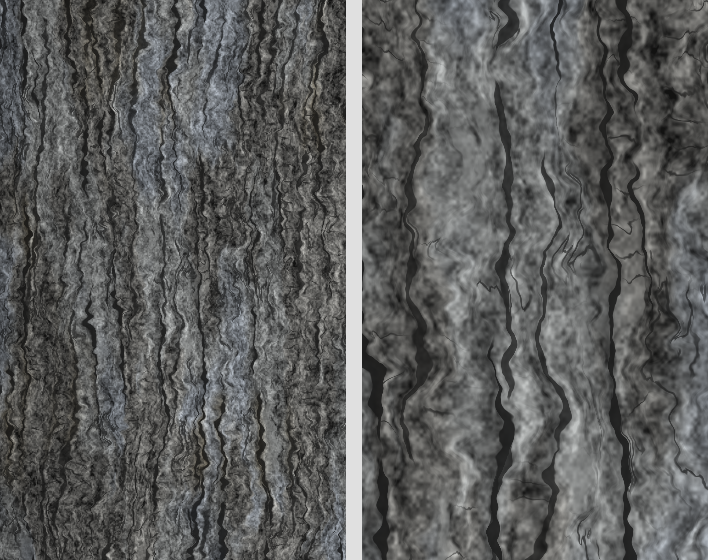
Left, the full canvas; right, a detail of the centre.
Give the GLSL for this texture, as a WebGL 2 fragment shader.

```glsl
#version 300 es
precision highp float;

uniform vec2 u_resolution;
out vec4 fragColor;

float hash(vec2 p) {
    vec3 q = fract(vec3(p.xyx) * vec3(0.1031, 0.1030, 0.0973));
    q += dot(q, q.yzx + 33.33);
    return fract((q.x + q.y) * q.z);
}

float noise(vec2 p) {
    vec2 i = floor(p), f = fract(p);
    f = f * f * (3.0 - 2.0 * f);
    return mix(mix(hash(i), hash(i + vec2(1, 0)), f.x),
               mix(hash(i + vec2(0, 1)), hash(i + vec2(1, 1)), f.x), f.y);
}

float fbm(vec2 p) {
    float sum = 0.0, amp = 0.5;
    for (int i = 0; i < 5; i++) {
        sum += amp * noise(p);
        p = p * 2.03 + vec2(17.3, 9.1);
        amp *= 0.5;
    }
    return sum / 0.97;
}

// Wandering of the vertical fibres
vec2 warp(vec2 p) {
    p.x += 0.08 * (fbm(p * vec2(4.0, 3.0) + 3.0) - 0.5);
    p.x += 0.026 * (fbm(p * vec2(22.0, 24.0) + 40.0) - 0.5);
    p.x += 0.007 * (noise(p * vec2(90.0, 110.0)) - 0.5);
    return p;
}

float relief(vec2 p) {
    return 0.5 * fbm(p * vec2(22.0, 3.5)) + 0.5 * fbm(p * vec2(65.0, 24.0) + 70.0);
}

// x: open crack, y: soft furrow shadow, z: lit lip beside it
vec3 furrows(vec2 p, float columns, float seed, float px) {
    float u = p.x * columns + seed;
    float id = floor(u);
    float jitter = 0.4 * (hash(vec2(id, seed)) - 0.5);
    float d = (fract(u) - 0.5 - jitter) / columns;
    float along = p.y + hash(vec2(seed, id)) * 9.0;
    float deep = max(noise(vec2(id * 7.0 + seed, along * 5.0)) - 0.3, 0.0);
    float broken = smoothstep(0.35, 0.6, noise(vec2(id * 5.0 + seed, along * 19.0)) + 0.5 * deep);
    float ragged = 0.2 + 1.5 * noise(p * vec2(70.0, 120.0) + seed);
    float halfWidth = 0.0066 * deep * broken * ragged;
    float crack = (1.0 - smoothstep(halfWidth - 0.6 * px, halfWidth + 0.6 * px, abs(d)))
                * smoothstep(0.02, 0.12, deep * broken);
    float strength = smoothstep(0.0, 0.5, deep);
    float shadow = strength * exp(-abs(d + 0.002) / 0.007);
    float lip = strength * exp(-pow((d - halfWidth - 0.004) / 0.003, 2.0));
    return vec3(crack, shadow, lip);
}

// Fine broken fissures along the level lines of stretched noise
float fissures(vec2 p, float px) {
    vec2 q = p * vec2(38.0, 9.0) + 210.0;
    float n = fbm(q) - 0.5;
    float steep = abs(fbm(q + vec2(38.0 * px, 0.0)) - 0.5 - n) / px;
    float d = abs(n) / (steep + 5.0);
    float mask = smoothstep(0.5, 0.62, fbm(p * vec2(28.0, 13.0) + 310.0));
    return (1.0 - smoothstep(0.3 * px, 1.4 * px, d)) * mask;
}

// Short cross splits on the old plates
float splits(vec2 p, float px) {
    vec2 q = p * vec2(26.0, 66.0);
    q.y += 2.2 * (fbm(p * vec2(50.0, 25.0)) - 0.5) + 5.0 * hash(vec2(floor(q.x), 4.0));
    vec2 id = floor(q), f = fract(q) - 0.5;
    f.x -= 0.3 * (hash(id + 8.0) - 0.5);
    float taper = 1.0 - smoothstep(0.05, 0.34, abs(f.x));
    float line = 1.0 - smoothstep(0.2 * px, 0.9 * px + 0.0006 * taper, abs(f.y) / 66.0);
    return line * taper * step(0.55, hash(id + 21.0));
}

void main() {
    vec2 p = gl_FragCoord.xy / u_resolution.y;
    float px = 1.0 / u_resolution.y;
    vec2 w = warp(p);

    // Relief lit from the upper right
    float height = relief(w);
    float slope = height - relief(w + vec2(0.0026, 0.0022));
    float plate = smoothstep(0.48, 0.57, fbm(w * vec2(13.0, 3.2) + 25.0));
    float grain = 0.5 * noise(w * vec2(260.0, 190.0)) + 0.5 * noise(p * vec2(460.0, 410.0));
    float flecks = fbm(w * vec2(140.0, 80.0) + 11.0);

    float tone = 0.415 + 0.38 * (height - 0.5) + 1.25 * slope;
    tone += 0.36 * (grain - 0.5) + 0.36 * (flecks - 0.5);
    tone -= 0.085 * plate;
    tone += 0.1 * (fbm(p * 3.5 + 60.0) - 0.5);

    // Small pale scars where bark has flaked off
    float scar = smoothstep(0.74, 0.77, fbm(w * vec2(19.0, 8.0) + 90.0));
    tone = mix(tone, 0.48 + 0.12 * (grain - 0.5), scar * 0.7);

    // Furrows at three scales, then finer breaks
    vec3 f = furrows(w, 10.0, 3.0, px);
    f = max(f, furrows(w + vec2(0.04 * p.y, 0.0), 16.0, 19.0, px) * vec3(1.0, 0.8, 0.9));
    f = max(f, furrows(w - vec2(0.07 * p.y, 0.0), 23.0, 47.0, px) * vec3(0.8, 0.6, 0.8));
    tone *= 1.0 - 0.42 * f.y;
    tone += 0.17 * f.z * (0.2 + grain);
    float breaks = max(fissures(w, px) * 0.65, splits(w, px) * (0.1 + 0.6 * plate));
    tone = mix(tone, 0.11, max(f.x * 0.9, breaks));

    // Shade toward the left side of the trunk
    tone *= mix(0.87, 1.03, smoothstep(0.0, 0.3, p.x));
    tone = clamp(tone, 0.07, 0.76);

    // Cool lichen film, brown plates and ochre furrow walls
    float cool = smoothstep(0.45, 0.65, fbm(w * vec2(15.0, 4.0) + 130.0)) * (1.0 - plate);
    float ochre = f.y * smoothstep(0.5, 0.68, fbm(w * vec2(9.0, 5.0) + 170.0));
    vec3 tint = mix(vec3(0.99, 1.005, 1.0), vec3(0.96, 1.0, 1.05), cool);
    tint = mix(tint, vec3(1.02, 1.0, 0.96), 0.6 * plate);
    tint = mix(tint, vec3(1.1, 1.02, 0.84), 0.8 * ochre);
    fragColor = vec4(tone * tint, 1.0);
}
```
